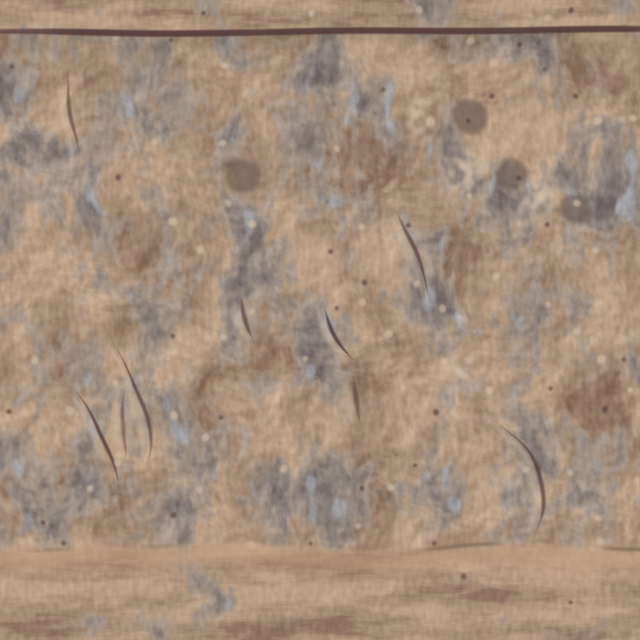
A WebGL 1 fragment shader for this texture:

```glsl
precision highp float;
// Weathered tan stone wall with slate stains, cracks and pits, between two ledges.
uniform vec2 u_resolution;

const vec3 TAN = vec3(0.65, 0.55, 0.46);
const vec3 SAND = vec3(0.735, 0.625, 0.52);
const vec3 BROWN = vec3(0.56, 0.455, 0.38);
const vec3 GREY = vec3(0.63, 0.575, 0.53);
const vec3 SLATE = vec3(0.53, 0.49, 0.47);
const vec3 DUSK = vec3(0.42, 0.37, 0.38);
const vec3 BLUISH = vec3(0.64, 0.64, 0.66);
const vec3 CRACK = vec3(0.33, 0.23, 0.23);
const vec3 PALE = vec3(0.82, 0.74, 0.65);
const float TOP_EDGE = 0.951;
const float LEDGE_EDGE = 0.145;
const vec2 STAIN_SCALE = vec2(9.0, 6.5);
const float GRAIN = 0.035;
const float RELIEF = 0.16;
const float SOFT = 0.0025;

vec2 hash2(vec2 cell) {
  vec3 q = fract(cell.xyx * vec3(0.1031, 0.1030, 0.0973));
  q += dot(q, q.yzx + 33.33);
  return fract((q.xx + q.yz) * q.zy);
}

float cornerSlope(vec2 cell, vec2 offset) {
  float angle = 6.2832 * hash2(cell).x;
  return dot(vec2(cos(angle), sin(angle)), offset);
}

// Gradient noise, roughly -1 to 1
float noise(vec2 p) {
  vec2 i = floor(p), f = fract(p);
  vec2 u = f * f * f * (f * (f * 6.0 - 15.0) + 10.0);
  vec2 e = vec2(1.0, 0.0);
  float low = mix(cornerSlope(i, f), cornerSlope(i + e, f - e), u.x);
  float high = mix(cornerSlope(i + e.yx, f - e.yx), cornerSlope(i + 1.0, f - 1.0), u.x);
  return 1.5 * mix(low, high, u.y);
}

float fbm(vec2 p) {
  float sum = 0.0, amp = 0.5;
  for (int i = 0; i < 5; i++) {
    sum += amp * noise(p);
    p = p * 2.03 + vec2(17.3, 9.1);
    amp *= 0.58;
  }
  return sum;
}

float disc(float dist, float radius, float blur) {
  return 1.0 - smoothstep(radius - blur, radius + blur, dist);
}

void main() {
  vec2 p = gl_FragCoord.xy / u_resolution;
  vec2 warp = 0.02 * vec2(noise(p * 9.0 + 3.0), noise(p * 9.0 + 41.0));
  vec2 w = p + warp;

  // Wall area between the uneven top groove and lower ledge
  float topY = TOP_EDGE + 0.005 * noise(vec2(p.x * 3.0, 7.5));
  float ledgeY = LEDGE_EDGE + 0.008 * noise(vec2(p.x * 5.0, 2.5));
  float wall = smoothstep(ledgeY - 0.006, ledgeY + 0.006, p.y)
    * (1.0 - smoothstep(topY - SOFT, topY + SOFT, p.y));

  // Warm stone, streaked sideways on the ledges
  float tone = mix(fbm(p * vec2(4.0, 20.0) + 60.0), fbm(w * vec2(8.0, 6.0) + 20.0), wall);
  vec3 col = mix(TAN, SAND, smoothstep(-0.15, 0.25, tone));
  col = mix(col, BROWN, smoothstep(0.12, 0.4, -tone));

  // Grey and slate stains, running slightly downwards
  vec2 s = w * STAIN_SCALE + 5.0;
  float stain = fbm(s) + 0.12 * noise(p * vec2(60.0, 28.0)) - 0.22 * (1.0 - wall);
  col = mix(col, GREY, 0.9 * smoothstep(-0.1, 0.14, stain));
  col = mix(col, SLATE, smoothstep(0.1, 0.36, stain));
  col = mix(col, DUSK, 0.8 * smoothstep(0.33, 0.62, stain));
  float sheen = noise(p * vec2(32.0, 17.0) + 80.0) * smoothstep(0.0, 0.25, stain);
  col = mix(col, BLUISH, 0.8 * smoothstep(0.2, 0.65, sheen));

  // Shallow relief lit from the upper left, with fine upright grain
  vec2 lit = vec2(-0.004, 0.004);
  float slope = fbm((w - lit) * 14.0 + 31.0) - fbm((w + lit) * 14.0 + 31.0);
  col += RELIEF * slope * mix(0.4, 1.0, wall);
  col += GRAIN * (noise(p * vec2(130.0, 60.0)) + 0.5 * noise(p * 95.0 + 11.0));

  // Leaning cracks, each with a pale lip
  for (int i = 0; i < 9; i++) {
    vec2 h = hash2(vec2(float(i) * 3.7 + 2.0, 14.0));
    vec2 k = hash2(vec2(float(i) * 5.1 + 8.0, 29.0));
    vec2 q = p + 0.6 * warp - mix(vec2(0.1, 0.24), vec2(0.9, 0.86), h);
    float reach = mix(0.025, 0.08, k.x);
    q.x += mix(-0.1, 0.6, k.y) * q.y + (k.x - 0.5) * 8.0 * q.y * q.y;
    float taper = 1.0 - q.y * q.y / (reach * reach);
    float lip = disc(abs(q.x + 0.011), 0.007 * taper, 0.006);
    float cut = disc(abs(q.x), 0.0032 * taper, SOFT);
    col = mix(col, PALE, 0.4 * lip);
    col = mix(col, CRACK, cut * mix(0.4, 0.85, k.y));
  }

  // Crumbled pale patches and round brown pits
  for (int i = 0; i < 4; i++) {
    vec2 h = hash2(vec2(float(i) * 7.3 + 1.0, 53.0));
    vec2 q = w - mix(vec2(0.12, 0.2), vec2(0.88, 0.85), h);
    float crumble = exp(-dot(q, q) * 1100.0);
    col = mix(col, PALE, crumble * smoothstep(-0.5, 0.6, noise(p * 55.0)));
    vec2 pit = p + 0.3 * warp - mix(vec2(0.1, 0.25), vec2(0.95, 0.85), h.yx);
    col = mix(col, DUSK * vec3(1.0, 0.95, 0.86), 0.6 * disc(length(pit), 0.008 + 0.02 * h.x, 0.006));
  }

  // Scattered tiny chips, some pale and some dark
  vec2 grid = p * 24.0;
  vec2 cell = floor(grid);
  vec2 chance = hash2(cell + 71.0);
  vec2 chip = fract(grid) - mix(vec2(0.3), vec2(0.7), hash2(cell + 133.0));
  float speck = disc(length(chip + warp * 8.0), 0.06 + 0.1 * chance.y, 0.08);
  col = mix(col, chance.y > 0.45 ? PALE : CRACK, 0.65 * speck * step(chance.x, 0.13));

  // Dark top groove of varying depth and warm light along the ledge
  float depth = smoothstep(-0.45, 0.4, noise(vec2(p.x * 3.5, 19.5)));
  float below = max(topY - p.y, 0.0);
  col *= 1.0 - 0.12 * wall * exp(-below * 45.0);
  col = mix(col, CRACK, (0.25 + 0.65 * depth) * disc(abs(p.y - topY), 0.001 + 0.004 * depth, SOFT));
  float under = (p.y - ledgeY + 0.016) / 0.018;
  col = mix(col, SAND * vec3(1.03, 0.99, 0.95), 0.6 * exp(-under * under));
  float seam = smoothstep(-0.1, 0.5, noise(vec2(p.x * 7.0, 33.5)));
  col = mix(col, BROWN * 0.85, 0.6 * seam * disc(abs(p.y - ledgeY), 0.003, 0.003));

  gl_FragColor = vec4(clamp(col, 0.0, 1.0), 1.0);
}
```
